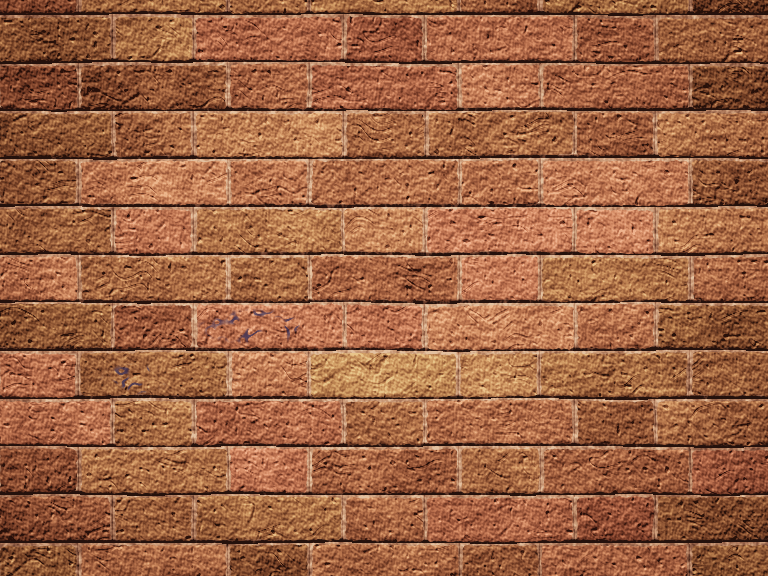
A Shadertoy shader for this texture:

```glsl
// Weathered brick wall: long and short bricks alternate in each of twelve courses.

float hash(vec2 p) {
    vec3 q = fract(p.xyx * vec3(0.1031, 0.1030, 0.0973));
    q += dot(q, q.yzx + 33.33);
    return fract((q.x + q.y) * q.z);
}

float cornerSlope(vec2 cell, vec2 f, vec2 corner) {
    float angle = 6.2832 * hash(cell + corner);
    return dot(vec2(cos(angle), sin(angle)), f - corner);
}

float gradientNoise(vec2 p) {
    vec2 cell = floor(p), f = fract(p);
    vec2 w = f * f * f * (f * (f * 6.0 - 15.0) + 10.0);
    float low = mix(cornerSlope(cell, f, vec2(0, 0)), cornerSlope(cell, f, vec2(1, 0)), w.x);
    float high = mix(cornerSlope(cell, f, vec2(0, 1)), cornerSlope(cell, f, vec2(1, 1)), w.x);
    return mix(low, high, w.y);
}

// Height of a brick face: bumps, sideways creases and small pits
float faceHeight(vec2 p) {
    float bumps = 0.45 * gradientNoise(p * vec2(3, 5)) + 0.45 * gradientNoise(p * 9.0)
                + 0.4 * gradientNoise(p * 19.0);
    vec2 bent = p + 0.35 * gradientNoise(p * 1.7);
    float crease = 1.0 - smoothstep(0.0, 0.08, abs(gradientNoise(bent * vec2(1.2, 3.8))));
    crease *= smoothstep(0.0, 0.3, gradientNoise(p * 1.4 + 9.0));
    float pits = smoothstep(0.34, 0.52, gradientNoise(p * vec2(6.5, 8.0) + 31.0));
    return bumps - 0.45 * crease - 0.6 * pits;
}

// Fired clay ramp from soot to cream
vec3 clayRamp(float tone) {
    vec3 c = mix(vec3(0.15, 0.06, 0.04), vec3(0.43, 0.23, 0.15), smoothstep(0.0, 0.27, tone));
    c = mix(c, vec3(0.58, 0.35, 0.24), smoothstep(0.27, 0.46, tone));
    c = mix(c, vec3(0.71, 0.47, 0.33), smoothstep(0.46, 0.64, tone));
    c = mix(c, vec3(0.82, 0.60, 0.44), smoothstep(0.64, 0.82, tone));
    return mix(c, vec3(0.91, 0.75, 0.60), smoothstep(0.82, 1.05, tone));
}

// Thin broken paint strokes inside an elliptical patch
float paintMarks(vec2 p, vec2 center, vec2 radius) {
    float patchMask = 1.0 - smoothstep(0.6, 1.0, length((p - center) / radius));
    float stroke = 1.0 - smoothstep(0.05, 0.13, abs(gradientNoise(p * vec2(3.5, 4.5) + 4.0)));
    return patchMask * stroke * smoothstep(-0.05, 0.2, gradientNoise(p * 2.6 + 17.0));
}

void mainImage(out vec4 fragColor, in vec2 fragCoord) {
    // One unit is one course high
    vec2 p = fragCoord / iResolution.y * 12.0;
    float pixel = 12.0 / iResolution.y;
    vec2 wall = p + 0.04 * vec2(gradientNoise(p * 0.6), gradientNoise(p * 0.5 + 40.0));

    // Course, then short or long brick within the repeat
    float course = floor(wall.y - 0.69);
    float x = wall.x + 0.05 - 2.405 * (1.0 - mod(course, 2.0));
    float pair = floor(x / 4.81);
    float along = x - pair * 4.81;
    float isLong = step(1.69, along);
    vec2 id = vec2(pair * 2.0 + isLong, course);
    vec2 q = vec2(along - mix(0.845, 3.25, isLong), fract(wall.y - 0.69) - 0.5);
    vec2 halfSize = vec2(mix(0.845, 1.56, isLong), 0.5) - vec2(0.05, 0.05);
    float random = hash(id + 50.0), hue = hash(id + 90.0);

    // Rounded brick outline with a chipped edge
    vec2 shift = 0.03 * (vec2(hash(id + 20.0), hash(id + 70.0)) - 0.5);
    vec2 edge = abs(q - shift) - halfSize + 0.07;
    float dist = length(max(edge, 0.0)) + min(max(edge.x, edge.y), 0.0) - 0.07;
    dist += 0.035 * gradientNoise(p * 6.0) + 0.02 * gradientNoise(p * 15.0);
    float brick = 1.0 - smoothstep(-pixel * 0.6, pixel * 0.6, dist);

    // Face tone: own shade, relief lit from above, darker wall corners
    vec2 face = p + id * vec2(7.3, 3.7);
    float height = faceHeight(face);
    float relief = height - faceHeight(face + vec2(-0.02, 0.05));
    vec2 fromCenter = fragCoord / iResolution.xy * 2.0 - 1.0;
    float vignette = 0.13 - 0.19 * dot(fromCenter, fromCenter);
    float pale = 1.0 - step(0.5, distance(id, vec2(3, 3)));
    float tone = 0.53 + 0.26 * (random - 0.5) + vignette + 0.13 * pale;
    tone += 0.3 * height + 0.5 * relief + 0.16 * gradientNoise(face * 0.9);
    tone += 0.12 * smoothstep(0.36, 0.45, q.y) - 0.22 * smoothstep(0.36, 0.46, -q.y);
    vec3 clay = clayRamp(tone);
    clay *= mix(vec3(1.03, 0.93, 0.93), vec3(1.0, 1.03, 0.9), max(hue, pale));

    // Blue paint specks
    float paint = max(paintMarks(p, vec2(5.3, 5.2), vec2(1.3, 0.4)),
                      paintMarks(p, vec2(2.8, 4.1), vec2(0.8, 0.35)));
    clay = mix(clay, vec3(0.22, 0.18, 0.33), 0.8 * paint);

    // Crumbly mortar, shadowed below each brick
    float crumbs = gradientNoise(p * vec2(5, 7)) + 0.7 * gradientNoise(p * 16.0);
    float shadow = smoothstep(0.40, 0.46, -q.y) + 0.35 * smoothstep(0.0, 0.05, q.x - halfSize.x);
    vec3 mortar = clayRamp(0.76 + 0.5 * crumbs + vignette - 0.85 * shadow);
    mortar = mix(mortar, vec3(dot(mortar, vec3(0.4, 0.4, 0.2))), 0.15);

    fragColor = vec4(clamp(mix(mortar, clay, brick), 0.0, 1.0), 1.0);
}
```
